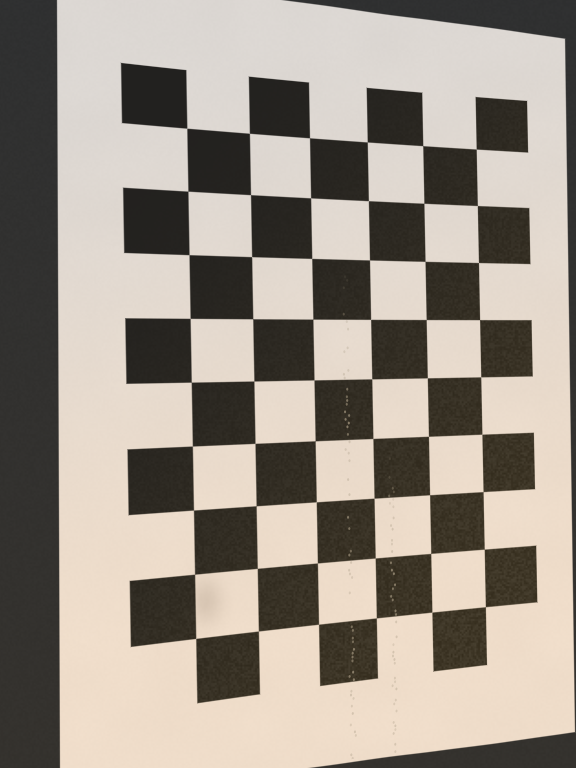
A Shadertoy shader for this pattern:

```glsl
// Printed checkerboard, 7 by 10 squares, on a tilted sheet over a dark table.

const vec2 BOARD_CELLS = vec2(7.0, 10.0);
const float FORESHORTEN = 0.149;   // columns narrow towards the right
const float CURL = 0.085;          // first row is squeezed by the curled sheet
const float EDGE_SOFT = 0.0011;
const vec3 PAPER_COOL = vec3(0.860, 0.842, 0.825);
const vec3 PAPER_WARM = vec3(0.937, 0.865, 0.790);
const vec3 INK_COOL = vec3(0.135, 0.130, 0.122);
const vec3 INK_WARM = vec3(0.245, 0.213, 0.150);
const vec3 TABLE_TOP = vec3(0.185, 0.188, 0.190);
const vec3 TABLE_LOW = vec3(0.205, 0.195, 0.178);
const vec3 SPECK = vec3(0.62, 0.57, 0.48);
const float GRAIN_SCALE = 420.0;
const float GRAIN_AMOUNT = 0.075;
const float SPECK_RATE = 16.0;     // possible specks per row
const vec2 SMUDGE_POS = vec2(0.268, 0.783);
const vec2 SMUDGE_SIZE = vec2(0.022, 0.030);

float hash(vec2 p) {
    vec3 q = fract(vec3(p.xyx) * 0.1031);
    q += dot(q, q.yzx + 33.33);
    return fract((q.x + q.y) * q.z);
}

float noise(vec2 p) {
    vec2 i = floor(p), f = fract(p);
    f = f * f * (3.0 - 2.0 * f);
    return mix(mix(hash(i), hash(i + vec2(1, 0)), f.x),
               mix(hash(i + vec2(0, 1)), hash(i + vec2(1, 1)), f.x), f.y);
}

float coverage(float dist) {
    float w = max(EDGE_SOFT, 0.7 / iResolution.y);
    return 1.0 - smoothstep(-w, w, dist);
}

// Sheet outline, cropped by the canvas at the upper and lower left
float sheetDistance(vec2 p) {
    float left = 0.0742 + 0.0039 * p.y - p.x;
    float right = p.x - 0.735 - 0.0144 * p.y;
    float ripple = 0.002 * (noise(vec2(p.x * 14.0, 3.0)) - 0.5);
    float top = 0.139 * (p.x - 0.371) + ripple - p.y;
    float bottom = p.y - 1.0 + 0.136 * (p.x - 0.404) + ripple;
    return max(max(left, right), max(top, bottom));
}

// Canvas point to board cells; also returns the local size of one cell
vec2 boardCoords(vec2 p, out vec2 cellSize) {
    float left = 0.1562 + 0.0169 * p.y;
    float right = 0.6836 + 0.0205 * p.y;
    float s = (p.x - left) / (right - left);
    float top = 0.0820 + 0.0599 * s - 0.0104 * s * s;
    float bottom = 0.9284 - 0.0807 * s + 0.0104 * s * s;
    float u = s / (1.0 + FORESHORTEN * (1.0 - s));
    float v = (p.y - top) / (bottom - top);
    float inside = clamp(v, 0.0, 1.0);
    float curl = CURL * (1.0 - exp(-25.0 * inside)) * (1.0 - inside * inside);
    cellSize = vec2(right - left, bottom - top) / BOARD_CELLS;
    return vec2(u, v) * BOARD_CELLS + vec2(0.0, curl);
}

// Dark squares form two lattices of period two, one shifted diagonally
float squaresDistance(vec2 cell, vec2 cellSize) {
    float dist = 1.0;
    for (int k = 0; k < 2; k++) {
        vec2 first = vec2(0.5 + float(k));
        vec2 count = floor((BOARD_CELLS - 0.5 - first) * 0.5);
        vec2 id = clamp(floor((cell - first) * 0.5 + 0.5), vec2(0.0), count);
        vec2 q = (abs(cell - first - 2.0 * id) - 0.5) * cellSize;
        dist = min(dist, max(q.x, q.y));
    }
    return dist;
}

// Two broken vertical trails of missing toner
float tonerSpecks(vec2 cell) {
    float amount = 0.0;
    for (int k = 0; k < 2; k++) {
        float trail = float(k);
        float id = floor(cell.y * SPECK_RATE);
        float h = hash(vec2(id, 17.0 + trail));
        float x = 3.55 + 0.75 * trail + 0.09 * (hash(vec2(id, 41.0 + trail)) - 0.5);
        vec2 q = vec2(cell.x - x, (fract(cell.y * SPECK_RATE) - 0.5) / SPECK_RATE);
        float dot_ = 1.0 - smoothstep(0.008, 0.028, length(q * vec2(1.0, 0.8)));
        float start = 2.8 + 3.0 * trail;
        float span = smoothstep(start, start + 2.0, cell.y) * step(cell.y, 11.3);
        amount = max(amount, dot_ * span * step(0.55, h) * (0.35 + 0.65 * h));
    }
    return amount;
}

void mainImage(out vec4 fragColor, in vec2 fragCoord) {
    vec2 p = vec2(fragCoord.x, iResolution.y - fragCoord.y) / iResolution.y;
    vec2 cellSize;
    vec2 cell = boardCoords(p, cellSize);

    // Light turns warm towards the lower right
    float warm = smoothstep(0.05, 0.80, p.y * 0.85 + p.x * 0.15);
    float inkWarm = smoothstep(0.25, 1.05, p.y * 0.65 + p.x * 0.75);
    float grain = noise(p * GRAIN_SCALE) - 0.5;

    vec3 table = mix(TABLE_TOP, TABLE_LOW, p.y) + 0.012 * grain;
    vec3 paper = mix(PAPER_COOL, PAPER_WARM, warm);
    paper += 0.012 * (noise(p * 18.0) - 0.5) + 0.008 * grain;
    vec2 smudge = (p - SMUDGE_POS) / SMUDGE_SIZE;
    paper -= 0.09 * exp(-dot(smudge, smudge));
    vec3 ink = mix(INK_COOL, INK_WARM, inkWarm) + GRAIN_AMOUNT * inkWarm * grain;

    float dark = coverage(squaresDistance(cell, cellSize));
    vec3 sheet = mix(paper, ink, dark);
    sheet = mix(sheet, SPECK, tonerSpecks(cell) * mix(0.35, 0.8, dark));
    fragColor = vec4(mix(table, sheet, coverage(sheetDistance(p))), 1.0);
}
```
